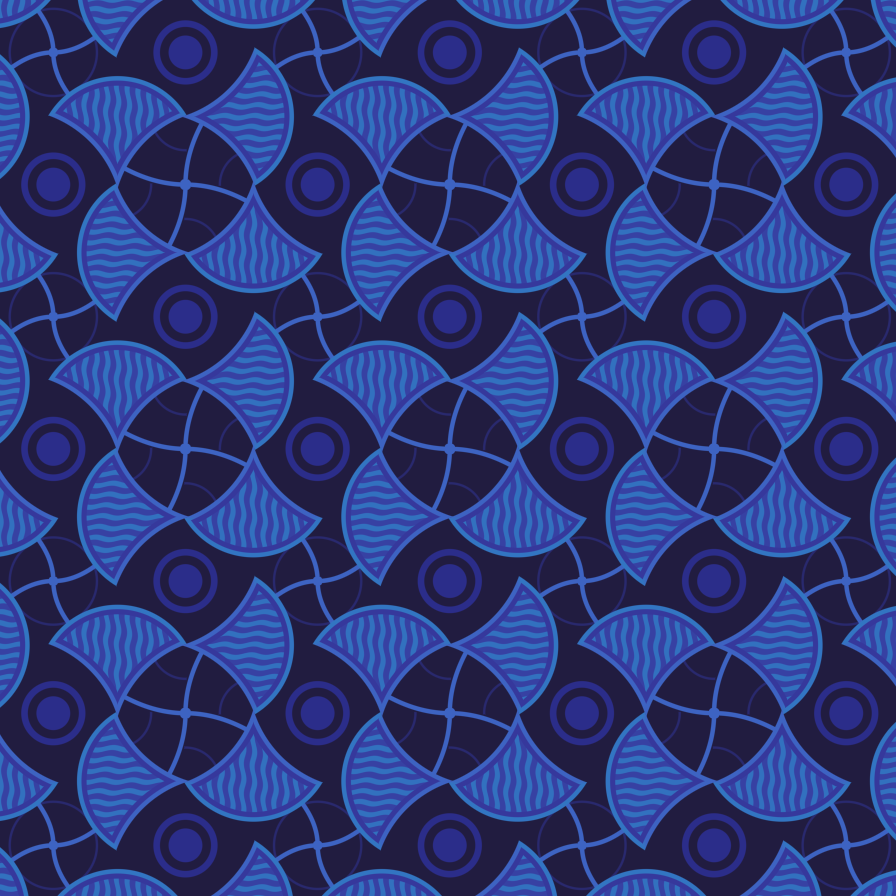
Reproduce this pattern procedurally as a Shadertoy shader.

```glsl
#define REPEATS 3.39
#define STRIPES 24.5
#define LINE 0.0085
#define THIN_LINE 0.0045
#define BORDER 0.031
#define NIGHT vec3(0.13, 0.11, 0.25)
#define DUSK vec3(0.16, 0.16, 0.43)
#define INDIGO vec3(0.17, 0.175, 0.54)
#define VIOLET vec3(0.21, 0.22, 0.61)
#define BLUE vec3(0.24, 0.39, 0.76)
#define TEAL vec3(0.18, 0.49, 0.76)

const float TAU = 6.2831853;
const vec2 HUB = vec2(0.5);          // centre of the small cross
const vec2 FAN_BASE = vec2(-0.257, 0.002);
const vec2 FAN_MIDDLE = vec2(0.0, 0.2);

// Offset to the nearest copy on the unit lattice
vec2 wrap(vec2 p) {
    return fract(p + 0.5) - 0.5;
}

vec2 quarterTurn(vec2 p) {
    return vec2(-p.y, p.x);
}

// Coverage of a shape from its signed distance
float cover(float d, float aa) {
    return 1.0 - smoothstep(-aa, aa, d);
}

// Signed distances to the convex rim (x) and the concave flanks (y)
vec2 fanEdges(vec2 q) {
    float rim = length(q - vec2(0.0, 0.104)) - 0.299;
    float flank = 0.427 - length(vec2(abs(q.x), q.y) - vec2(0.404, -0.137));
    return vec2(rim, flank);
}

// Distance to a parabolic arm leaving the origin upwards
float curvedArm(vec2 p, float bend, float reach) {
    float slope = 2.0 * bend * p.y;
    float d = abs(p.x - bend * p.y * p.y) / sqrt(1.0 + slope * slope);
    return max(d, max(-p.y, p.y - reach));
}

void paint(inout vec3 color, vec3 ink, float amount) {
    color = mix(color, ink, amount);
}

void mainImage(out vec4 fragColor, in vec2 fragCoord) {
    vec2 uv = (fragCoord - 0.5 * iResolution.xy) / iResolution.y;
    vec2 p = (uv - vec2(0.002, -0.001)) * REPEATS;
    float aa = 0.75 * REPEATS / iResolution.y;
    vec3 color = NIGHT;

    // Ringed dots at the half-way points
    vec2 toSide = wrap(p - vec2(0.5, 0.0));
    vec2 toTop = wrap(p - vec2(0.0, 0.5));
    float dotRadius = min(length(toSide), length(toTop));
    float ring = abs(dotRadius - 0.109) - 0.0125;
    paint(color, INDIGO, cover(min(dotRadius - 0.064, ring), aa));

    // Crosses and faint arcs
    vec2 flower = wrap(p);
    vec2 cross4 = wrap(p - HUB);
    float arms = min(length(flower) - 0.022, length(cross4) - 0.019);
    float arcs = abs(length(cross4) - 0.165);
    for (int i = 0; i < 4; i++) {
        arms = min(arms, curvedArm(flower, 1.16, 0.24) - LINE);
        arms = min(arms, curvedArm(cross4, -2.3, 0.19) - LINE);
        float arc = abs(length(flower - vec2(0.0, 0.26)) - 0.13);
        arcs = min(arcs, max(arc, max(flower.x, length(flower) - 0.25)));
        flower = quarterTurn(flower);
        cross4 = quarterTurn(cross4);
    }
    paint(color, DUSK, cover(arcs - THIN_LINE, aa));
    paint(color, BLUE, cover(arms, aa));

    // Four striped fans around each flower centre
    vec2 turned = p;
    for (int i = 0; i < 4; i++) {
        vec2 q = wrap(turned - FAN_BASE - FAN_MIDDLE) + FAN_MIDDLE;
        vec2 edges = fanEdges(q);
        float fan = max(edges.x, edges.y);
        paint(color, VIOLET, cover(fan, aa));

        float wobble = 0.12 * sin(q.y * 55.0 + q.x * 18.0);
        float wave = cos(TAU * (q.x * STRIPES + wobble));
        float softness = TAU * STRIPES * aa;
        float stripe = smoothstep(-softness, softness, wave - 0.1);
        float inside = cover(fan + BORDER, aa);
        paint(color, mix(VIOLET, BLUE, 0.2), inside);
        paint(color, mix(BLUE, TEAL, 0.75), 0.9 * stripe * inside);

        float rimShare = smoothstep(-0.03, 0.01, edges.x - edges.y);
        vec3 outline = mix(BLUE, TEAL, 0.7 * rimShare);
        paint(color, outline, cover(abs(fan + 0.003) - LINE, aa));
        turned = quarterTurn(turned);
    }

    fragColor = vec4(color, 1.0);
}
```
